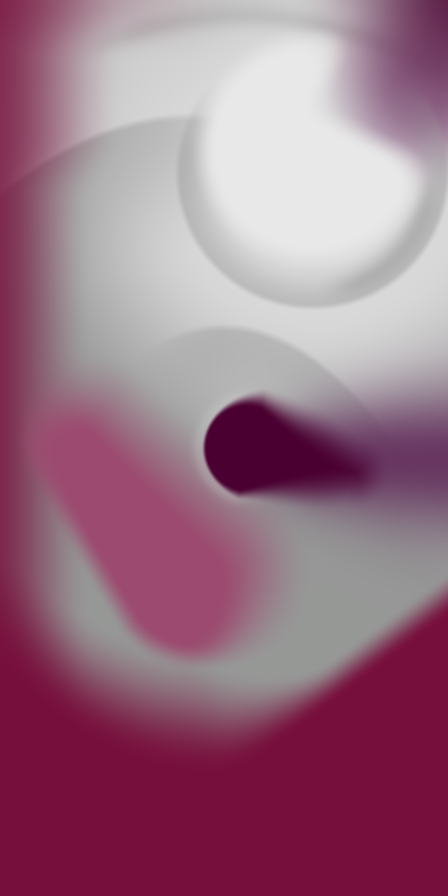
Give the GLSL for this background, as a WebGL 2 fragment shader.

```glsl
#version 300 es
precision highp float;

uniform vec2 u_resolution;
out vec4 outColor;

// Palette
const vec3 WINE = vec3(0.465, 0.06, 0.235);
const vec3 ROSE = vec3(0.61, 0.29, 0.435);
const vec3 PLUM = vec3(0.29, 0.0, 0.19);
const vec3 VIOLET = vec3(0.37, 0.14, 0.34);
const vec3 LILAC = vec3(0.60, 0.46, 0.58);
const vec3 ASH = vec3(0.59, 0.595, 0.59);
const vec3 SILVER = vec3(0.85);
const vec3 SHADE = vec3(0.61);
const vec3 PEARL = vec3(0.91);

// Layout: x spans 0..1, y spans 0..2
const vec2 LIGHT_POS = vec2(0.72, 1.60);
const vec2 BEAN_POS = vec2(0.698, 1.667);
const float BEAN_RADIUS = 0.256;
const vec2 NOTCH_POS = vec2(0.70, 1.757);
const vec2 NOTCH_DIR = vec2(0.94, 0.342);
const vec2 RING_POS = vec2(0.698, 1.615);
const float RING_RADIUS = 0.305;
const vec2 ROSE_A = vec2(0.195, 1.02);
const vec2 ROSE_B = vec2(0.44, 0.725);
const vec2 DROP_A = vec2(0.56, 1.0);
const vec2 DROP_B = vec2(0.79, 0.945);

float fade(float a, float b, float x) {
    return 1.0 - smoothstep(a, b, x);
}

float bell(float x, float width) {
    return exp(-x * x / (width * width));
}

float smoothMax(float a, float b, float k) {
    float h = max(k - abs(a - b), 0.0) / k;
    return max(a, b) + h * h * k * 0.25;
}

// Capsule whose radius changes from one end to the other
float taper(vec2 p, vec2 a, vec2 b, float ra, float rb) {
    vec2 ba = b - a;
    float h = clamp(dot(p - a, ba) / dot(ba, ba), 0.0, 1.0);
    return length(p - a - ba * h) - mix(ra, rb, h);
}

// Disc with a rounded right-angle notch
float bean(vec2 p) {
    vec2 n = p - NOTCH_POS;
    vec2 q = vec2(dot(n, NOTCH_DIR), dot(n, vec2(-NOTCH_DIR.y, NOTCH_DIR.x)));
    float wedge = (q.x - sqrt(q.y * q.y + 0.0012)) * 0.707;
    return smoothMax(length(p - BEAN_POS) - BEAN_RADIUS, wedge, 0.07);
}

// Grey veil with curved folds
vec3 veil(vec2 p) {
    vec3 col = mix(ASH, SILVER, fade(0.28, 0.76, length(p - LIGHT_POS)));
    float upper = 1.74 - 0.95 * pow(p.x - 0.43, 2.0) - p.y;
    float lower = 1.27 - 1.8 * pow(p.x - 0.5, 2.0) - p.y;
    float band = 1.965 - 0.65 * pow(p.x - 0.54, 2.0) - p.y;
    col = mix(col, SILVER, 0.6 * fade(-0.01, 0.01, upper) * fade(0.3, 0.6, p.x));
    col = mix(col, SHADE, 0.45 * smoothstep(-0.012, 0.012, upper)
        * fade(0.0, 0.35, upper) * fade(0.35, 0.6, p.x));
    col = mix(col, SHADE, 0.5 * smoothstep(-0.012, 0.012, lower)
        * fade(0.03, 0.22, lower) * smoothstep(0.25, 0.5, p.x));
    return mix(col, SHADE, 0.35 * bell(band, 0.026) * smoothstep(0.12, 0.35, p.x));
}

void main() {
    vec2 p = gl_FragCoord.xy / u_resolution * vec2(1.0, 2.0);
    vec3 col = veil(p);

    // Violet glow in the upper right
    col = mix(col, LILAC, 0.95 * fade(0.04, 0.25, length(p - vec2(0.94, 1.79))));
    col = mix(col, PLUM, 0.85 * fade(0.0, 0.40, length(p - vec2(1.04, 2.02))));

    // Ring and crease below the bean
    vec2 r = p - RING_POS;
    float radius = length(r);
    float ring = smoothstep(0.20, RING_RADIUS, radius)
        * fade(RING_RADIUS - 0.012, RING_RADIUS + 0.006, radius);
    col = mix(col, SHADE, 0.5 * ring * fade(0.0, 0.22, r.y));
    float crease = bell(radius - 0.265, 0.025) * smoothstep(0.0, 0.12, r.x);
    col = mix(col, SHADE, 0.5 * crease * fade(-0.1, 0.02, r.y));
    col = mix(col, PEARL, fade(-0.045, 0.022, bean(p)));

    // Wine border on the left and along the top
    float reach = mix(0.21, 0.28, smoothstep(1.55, 1.7, p.y));
    col = mix(col, WINE, 0.85 * fade(-0.03, reach, p.x));
    col = mix(col, WINE, 0.3 * fade(0.0, 0.14, 2.0 - p.y) * fade(0.1, 0.55, p.x));

    // Wine floor
    float bowl = 0.272 + 1.1 * pow(p.x - 0.47, 2.0);
    float slope = 0.40 + 0.75 * (p.x - 0.70);
    float depth = p.y - smoothMax(bowl, slope, 0.04);
    float blur = mix(0.28, 0.10, smoothstep(0.4, 0.75, p.x));
    col = mix(col, WINE, fade(0.0, blur, depth));

    // Rose lobe, crisp below and soft above
    float side = dot(p - ROSE_A, vec2(0.77, 0.64));
    float softness = mix(0.05, 0.19, smoothstep(-0.14, 0.10, side));
    float rose = taper(p, ROSE_A, ROSE_B, 0.15, 0.21);
    col = mix(col, ROSE, fade(-softness, softness * 0.3, rose));

    // Violet trail and plum drop with a pale rim
    float spread = mix(0.09, 0.15, smoothstep(0.55, 1.0, p.x));
    float trail = bell(p.y - 0.975, spread) * smoothstep(0.52, 0.72, p.x);
    col = mix(col, VIOLET, 0.85 * trail);
    float drop = taper(p, DROP_A, DROP_B, 0.102, 0.005);
    float rim = bell(drop - 0.012, 0.016) * fade(0.48, 0.68, p.x);
    col = mix(col, SILVER, 0.25 * rim);
    float edge = mix(0.008, 0.08, smoothstep(0.46, 0.75, p.x));
    col = mix(col, PLUM, fade(-edge * 0.4, edge, drop));

    outColor = vec4(col, 1.0);
}
```
